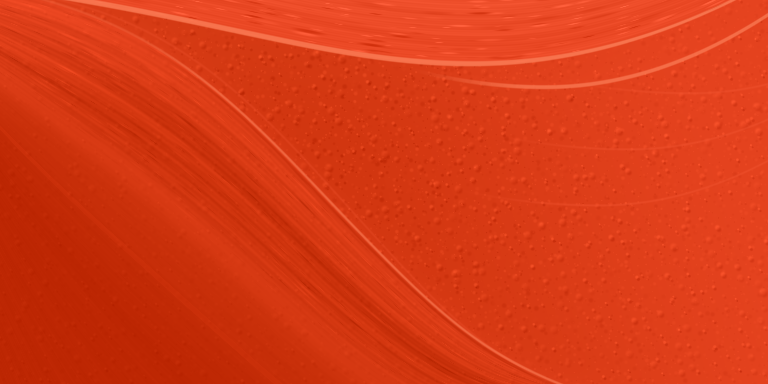
This background is drawn by a Shadertoy shader. Its source:

```glsl
// Glossy vermilion folds: a brushed diagonal sweep, curved rims and a speckled field.
#define DEEP vec3(0.74, 0.15, 0.01)
#define SHADE vec3(0.79, 0.19, 0.04)
#define BASE vec3(0.85, 0.23, 0.08)
#define WARM vec3(0.91, 0.27, 0.13)
#define BRIGHT vec3(0.94, 0.32, 0.18)
#define RIM vec3(0.98, 0.48, 0.33)
#define STRAND_GAIN 0.04
#define CHIP_GAIN 0.09
#define SPECK_GAIN 0.085
#define SPECK_DENSITY 32.0

vec2 hash2(vec2 p) {
    vec3 q = fract(p.xyx * vec3(0.1031, 0.1030, 0.0973));
    q += dot(q, q.yzx + 33.33);
    return fract((q.xx + q.yz) * q.zy);
}

// Shallow bowl with its own curvature on each side
float bowl(float x, vec2 lowest, float left, float right, float flatten) {
    float d = x - lowest.x;
    return lowest.y + d * d * (d < 0.0 ? left / (1.0 + flatten * d * d) : right);
}

// Antialiased stroke around zero distance
float stroke(float d, float halfWidth) {
    float px = 1.0 / iResolution.y;
    float coverage = min(1.0, halfWidth / px);
    return coverage * (1.0 - smoothstep(max(halfWidth - px, 0.0), halfWidth + px, abs(d)));
}

// Layered sines stretched along a flow direction
float strands(float across, float along) {
    float sum = 0.0, gain = 0.4, freq = 14.0;
    for (int i = 0; i < 5; i++) {
        float bend = 1.2 * sin(along * (1.5 + 0.7 * float(i)) + freq);
        sum += gain * sin(across * freq + bend + freq * 1.7);
        freq *= 1.8;
        gain *= 0.92;
    }
    return sum;
}

// Scattered raised droplets from cellular noise
float droplets(vec2 p) {
    vec2 cell = floor(p);
    float height = 0.0;
    for (int i = 0; i < 9; i++) {
        vec2 id = cell + vec2(float(i % 3), float(i / 3)) - 1.0;
        vec2 size = hash2(id + 71.0);
        float radius = mix(0.12, 0.42, size.x * size.x);
        float d = length(p - id - hash2(id));
        height = max(height, (1.0 - smoothstep(radius * 0.2, radius, d)) * size.y);
    }
    return height;
}

void mainImage(out vec4 fragColor, in vec2 fragCoord) {
    vec2 p = vec2(2.0, 1.0) * fragCoord / iResolution.xy;
    float px = 1.0 / iResolution.y;

    // Open field, shaded beside the sweep and warmer toward the right
    float warmth = smoothstep(0.8, 2.1, p.x + 0.35 * (p.y - 0.35));
    vec3 color = mix(mix(SHADE, BASE, 0.45), WARM, 0.85 * warmth);
    color += 0.02 * smoothstep(0.6, 1.0, p.y) * (1.0 - warmth);

    // Diagonal sweep: 0 on its ridge, 1 on its inner swell
    float bend = tanh((p.x - 0.85) / 0.57);
    float ridgeY = 0.485 - 0.6 * bend - 0.012 * smoothstep(0.95, 1.3, p.x);
    float steep = 1.0 - bend * bend;
    float ridgeDist = (ridgeY - p.y) / sqrt(1.0 + 1.1 * steep * steep);
    float spread = max(0.1, 0.385 - 0.44 * (p.x - 0.61) * (p.x - 0.61));
    float sweep = (ridgeY - p.y) / spread;
    float inside = smoothstep(-px, px, ridgeDist);

    vec3 fold = mix(BASE, SHADE, 0.9 * smoothstep(0.1, 0.65, sweep));
    fold = mix(fold, BASE, 0.85 * exp(-pow((sweep - 1.0) / 0.18, 2.0)));
    fold = mix(fold, DEEP, smoothstep(1.05, 2.2, sweep));
    fold = mix(fold, WARM, 0.6 * smoothstep(0.65, 1.0, p.y) * (1.0 - smoothstep(0.2, 0.9, p.x)));
    float brushed = 1.0 - 0.85 * smoothstep(0.75, 1.1, sweep);
    float chips = droplets(vec2(p.x * 8.0, sweep * 22.0)) - droplets(vec2(p.x * 10.0, sweep * 27.0 + 40.0));
    float brush = STRAND_GAIN * strands(sweep, p.x * 2.0) + CHIP_GAIN * 0.6 * chips;
    fold += brushed * brush * vec3(1.0, 0.6, 0.5);
    fold += 0.02 * stroke(sweep - 1.62, 0.025) * vec3(1.0, 0.5, 0.4);
    color = mix(color, fold, inside);

    // Droplets lit from the upper left, over fine mottling
    vec2 grain = p * SPECK_DENSITY;
    float relief = droplets(grain) - 0.85 * droplets(grain + vec2(-0.14, 0.18));
    float mottle = droplets(grain * 1.6 + 17.0) - droplets(grain * 1.3 + 53.0);
    vec2 away = p - vec2(1.0, 0.65);
    float cluster = 0.35 + 0.4 * exp(-3.0 * dot(away, away));
    color += SPECK_GAIN * mix(1.0, 0.3, inside) * (relief + cluster * mottle) * vec3(1.0, 0.75, 0.6);

    // Faint arcs crossing the field
    for (int i = 0; i < 3; i++) {
        float k = float(i);
        vec2 lowest = vec2(1.80 - 0.16 * k + 0.08 * k * (k - 1.0) * 0.5, 0.757 - 0.146 * k);
        float arc = p.y - bowl(p.x, lowest, 0.3, 0.6, 0.0);
        float fade = smoothstep(lowest.x - 0.4, lowest.x, p.x) * (1.0 - inside);
        color = mix(color, BRIGHT, 0.5 * fade * stroke(arc, 0.0025));
    }

    // Ridge highlight, its groove and a softer companion fold
    float ridgeFade = smoothstep(0.3, 0.6, p.x);
    color = mix(color, WARM, 0.35 * exp(-abs(ridgeDist) * 40.0));
    color = mix(color, BRIGHT, 0.3 * stroke(ridgeDist + 0.03 * sin(p.x * 2.4), 0.0025));
    color = mix(color, DEEP, 0.45 * ridgeFade * stroke(ridgeDist - 0.009, 0.003));
    color = mix(color, RIM, mix(0.25, 0.65, ridgeFade) * stroke(ridgeDist, 0.003));

    // Second rim at the upper right
    float lowerRim = p.y - bowl(p.x, vec2(1.42, 0.771), 0.38, 0.56, 0.0);
    float lowerFade = smoothstep(1.05, 1.4, p.x);
    color = mix(color, WARM, 0.5 * lowerFade * step(0.0, lowerRim) * exp(-abs(lowerRim) * 18.0));
    color = mix(color, RIM, 0.75 * lowerFade * stroke(lowerRim - 0.002, 0.005));

    // Brushed upper band and its bright rim
    float upperRim = p.y - bowl(p.x, vec2(1.23, 0.831), 0.3, 0.36, 0.85);
    vec3 band = mix(WARM, BRIGHT, 0.25 + 0.4 * smoothstep(0.03, 0.15, upperRim));
    float streaks = droplets(vec2(p.x * 8.0, upperRim * 70.0)) - droplets(vec2(p.x * 6.0 + 9.0, upperRim * 55.0));
    band += STRAND_GAIN * 0.5 * strands(upperRim * 7.0, p.x * 3.0) + CHIP_GAIN * streaks;
    color = mix(color, band, smoothstep(-px, px, upperRim));
    float rimWidth = mix(0.007, 0.004, smoothstep(1.0, 1.9, p.x));
    color = mix(color, RIM, 0.85 * stroke(upperRim - 0.003, rimWidth));

    fragColor = vec4(clamp(color, 0.0, 1.0), 1.0);
}
```
